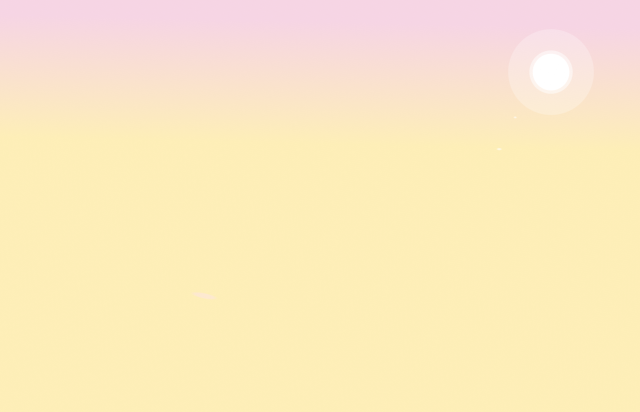
Reproduce this background procedurally as a WebGL 1 fragment shader.

```glsl
precision highp float;

uniform vec2 u_resolution;

const vec3 SKY_PINK = vec3(0.965, 0.835, 0.895);
const vec3 SKY_YELLOW = vec3(0.994, 0.934, 0.720);
const vec3 WISP_PINK = vec3(0.992, 0.910, 0.825);
const vec3 WHITE = vec3(1.0);

float hash(vec2 p) {
  return fract(sin(dot(p, vec2(127.1, 311.7))) * 43758.5453);
}

// Coverage of a shape from its signed distance
float cover(float dist, float softness) {
  return 1.0 - smoothstep(-softness, softness, dist);
}

float disc(vec2 p, vec2 center, float radius, float softness) {
  return cover(length(p - center) - radius, softness);
}

float ellipse(vec2 p, vec2 center, vec2 radii, float angle, float softness) {
  float c = cos(angle);
  float s = sin(angle);
  vec2 d = p - center;
  vec2 local = vec2(c * d.x + s * d.y, c * d.y - s * d.x);
  float dist = (length(local / radii) - 1.0) * min(radii.x, radii.y);
  return cover(dist, softness);
}

// Slightly tilted fade from pink down to yellow
vec3 sky(vec2 p) {
  float depth = 1.0 - p.y - 0.021 * p.x;
  return mix(SKY_PINK, SKY_YELLOW, clamp((depth - 0.036) / 0.297, 0.0, 1.0));
}

// Flat halo, pale rim and bright core
vec3 addSun(vec3 color, vec2 p, vec2 center, float softness) {
  color = mix(color, WHITE, 0.25 * disc(p, center, 0.104, softness));
  color = mix(color, WHITE, 0.52 * disc(p, center, 0.0525, softness));
  return mix(color, WHITE, disc(p, center, 0.0445, softness));
}

void main() {
  vec2 p = gl_FragCoord.xy / u_resolution.y;
  float aspect = u_resolution.x / u_resolution.y;
  float softness = 0.75 / u_resolution.y;

  vec3 color = sky(p);
  color = addSun(color, p, vec2(0.861 * aspect, 0.825), softness);

  // Pale wisp and two tiny glints
  float wisp = ellipse(p, vec2(0.319 * aspect, 0.282), vec2(0.028, 0.006), -0.2, softness);
  float nearGlint = ellipse(p, vec2(0.805 * aspect, 0.715), vec2(0.003, 0.002), 0.0, softness);
  float farGlint = ellipse(p, vec2(0.780 * aspect, 0.638), vec2(0.005, 0.0025), 0.0, softness);
  color = mix(color, WISP_PINK, 0.9 * wisp);
  color = mix(color, WHITE, 0.6 * max(nearGlint, farGlint));

  // Fine dither against banding
  color += (hash(gl_FragCoord.xy) - 0.5) / 255.0;
  gl_FragColor = vec4(color, 1.0);
}
```
